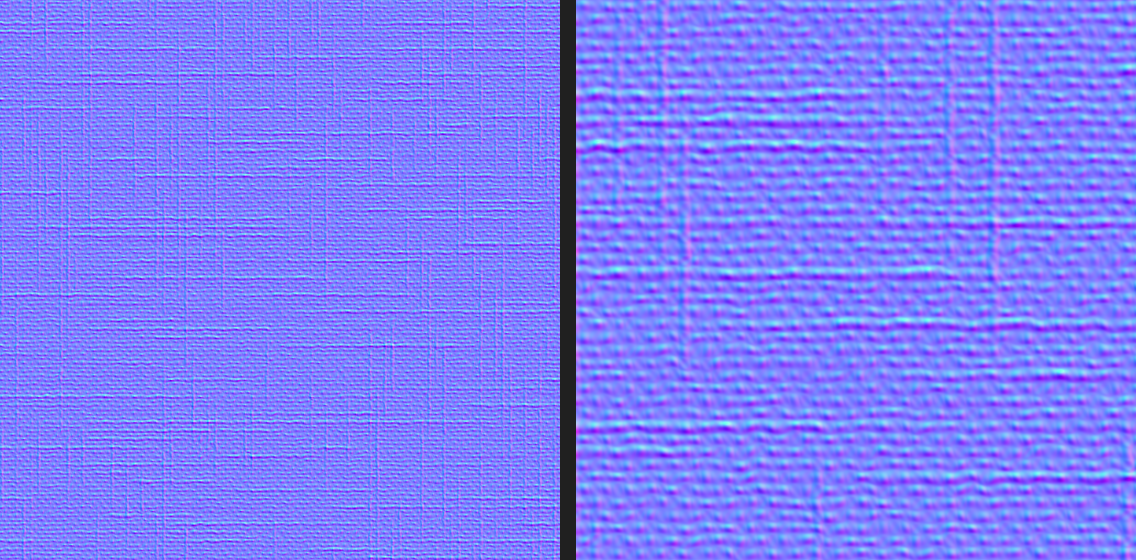
Left: the whole. Right: its middle third, enlarged.
This texture map is drawn by a Shadertoy shader. Its source:

```glsl
const float PI = 3.14159265;
const vec2  THREADS      = vec2(152.0, 132.0); // warp columns, weft rows
const float WEFT_HEIGHT  = 0.095;  // ridge of the horizontal threads
const float WARP_HEIGHT  = 0.030;  // ridge of the vertical threads
const float CROSS_HEIGHT = 0.080;  // over-under bumps
const float WEFT_SLUB    = 0.130;  // extra height of thick weft runs
const float WARP_SLUB    = 0.140;  // extra height of thick warp runs
const vec2  SLUB_RATE    = vec2(5.0, 5.5);     // thick runs per canvas
const vec2  SLUB_EDGE    = vec2(0.58, 0.84);   // threshold of thick runs
const float SLUB_WIDTH   = 1.35;   // width of thick runs, in threads
const float BEAD_RATE    = 95.0;   // thickness changes along a thread
const float BEAD_CONTRAST = 1.1;
const float WOBBLE       = 0.34;   // thread drift, in threads
const float WOBBLE_RATE  = 95.0;
const float FIBRE_HEIGHT = 0.065;  // fine irregular fuzz
const float FIBRE_RATE   = 190.0;
const float BAND_HEIGHT  = 0.090;  // broad uneven bands along the threads
const vec2  BAND_RATE    = vec2(9.0, 62.0);    // along and across a band
const float SLOPE_STEP   = 0.0007; // half step of the slope, in canvas units
const float BLUE_FALLOFF = 0.06;   // darkening of blue on steep slopes

float hash(vec2 p) {
    vec3 a = fract(p.xyx * 0.1031);
    a += dot(a, a.yzx + 33.33);
    return fract((a.x + a.y) * a.z);
}

float noise(vec2 p) {
    vec2 cell = floor(p), f = fract(p);
    f = f * f * (3.0 - 2.0 * f);
    float low  = mix(hash(cell), hash(cell + vec2(1, 0)), f.x);
    float high = mix(hash(cell + vec2(0, 1)), hash(cell + vec2(1, 1)), f.x);
    return mix(low, high, f.y);
}

// Uneven thickness along one thread
float bead(float along, float thread) {
    return 1.0 + BEAD_CONTRAST * (noise(vec2(along * BEAD_RATE, thread)) - 0.5);
}

// Thick run centred on every second thread, fading in and out along its length
float slub(float along, float across, float seed, float rate) {
    float pair = floor(across * 0.5);
    float offset = (across - 2.0 * pair - 1.0) / SLUB_WIDTH;
    float profile = cos(PI * clamp(offset, -0.5, 0.5));
    float thread = pair + seed;
    float run = noise(vec2(along * rate + hash(vec2(thread, 7.0)), thread));
    float thick = smoothstep(SLUB_EDGE.x, SLUB_EDGE.y, run);
    return profile * profile * thick * bead(along, thread + 50.0);
}

float clothHeight(vec2 p) {
    vec2 drift = vec2(noise(p * WOBBLE_RATE), noise(p * WOBBLE_RATE + 91.0)) - 0.5;
    vec2 q = p * THREADS + WOBBLE * drift;
    vec2 id = floor(q);
    vec2 wave = sin(PI * q);
    vec2 ridge = wave * wave;
    float over = sign(wave.x * wave.y) * ridge.x * ridge.y;

    // Woven threads
    float h = WEFT_HEIGHT * ridge.y * bead(p.x, id.y);
    h += WARP_HEIGHT * ridge.x * bead(p.y, id.x + 700.0);
    h += CROSS_HEIGHT * over;

    // Thick runs; the vertical ones dip under the rows
    h += WEFT_SLUB * slub(p.x, q.y + 0.5, 300.0, SLUB_RATE.x);
    h += WARP_SLUB * slub(p.y, q.x + 0.5, 500.0, SLUB_RATE.y) * (1.0 - 0.45 * ridge.y);

    // Broad bands and fuzz
    h += BAND_HEIGHT * (noise(p * BAND_RATE) + 0.6 * noise(p.yx * BAND_RATE + 40.0));
    return h + FIBRE_HEIGHT * noise(p * FIBRE_RATE);
}

void mainImage(out vec4 fragColor, in vec2 fragCoord) {
    vec2 uv = fragCoord / iResolution.xy;

    // Slope by central differences, scaled to the thread spacing
    vec2 e = vec2(SLOPE_STEP, 0.0);
    vec2 slope = vec2(clothHeight(uv + e.xy) - clothHeight(uv - e.xy),
                      clothHeight(uv + e.yx) - clothHeight(uv - e.yx));
    slope /= 2.0 * SLOPE_STEP * THREADS;

    // Pack the surface direction into colour
    vec2 tilt = -slope;
    float blue = 1.0 - BLUE_FALLOFF * dot(tilt, tilt);
    fragColor = vec4(clamp(vec3(0.5 + 0.5 * tilt, blue), 0.0, 1.0), 1.0);
}
```
